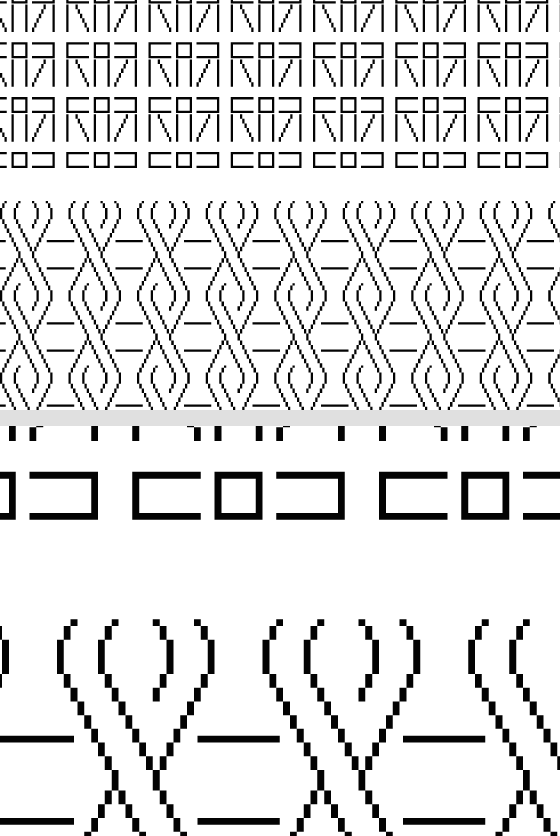
Top, the full canvas; bottom, a detail of the centre.
This pattern is drawn by a Shadertoy shader. Its source:

```glsl
// Two bands of blocky black line art on white: mirrored bars, slants and boxes
// above, twisted two-strand cables with rungs below. Both sit on one square
// cell grid, and each band folds the plane into a tile tested per subsample.

#define CELLS_ACROSS 245.1
#define BOX_TILE vec2(36.0, 24.0)
#define BOX_AXIS 8.5
#define BOX_TOP 2.0
#define BOX_BAND_END 74.0
#define CABLE_TILE vec2(30.0, 36.0)
#define CABLE_BAND_START 88.0
#define CABLE_PHASE 93.0
#define STRAND_GAP 6.0
#define SWING 16.0
#define INK vec3(0.01)
#define SAMPLES 4

bool within(float v, float lo, float hi) {
    return v >= lo && v < hi;
}

// One-cell outline of the rectangle lo..hi.
bool frame(vec2 p, vec2 lo, vec2 hi) {
    vec2 edge = min(p - lo, hi - p);
    float inset = min(edge.x, edge.y);
    return within(inset, 0.0, 1.0);
}

bool boxBand(vec2 p) {
    // Distance from the tile's mirror axis, and height inside the tile.
    float x = abs(mod(p.x - BOX_AXIS + 0.5 * BOX_TILE.x, BOX_TILE.x) - 0.5 * BOX_TILE.x);
    float y = mod(p.y - BOX_TOP, BOX_TILE.y);

    // Upright bars and stepped slants
    if (y < 12.0) {
        float slant = 5.5 + floor((11.0 - floor(y)) / 2.0);
        return within(x, 2.5, 3.5) || within(x, 14.5, 15.5) || within(x, slant, slant + 1.0);
    }

    // Centre square and side brackets, open towards the square
    vec2 q = vec2(x, y);
    bool square = frame(q, vec2(-3.5, 16.5), vec2(3.5, 23.5));
    bool bracket = x >= 5.5 && frame(q, vec2(0.0, 16.5), vec2(15.5, 23.5));
    return square || bracket;
}

// Stepped sideways drift at a number of rows from a strand's turning point.
float bend(float rows) {
    return max(0.0, floor((rows - 1.0) / 2.0));
}

bool cableBand(vec2 p) {
    float x = mod(p.x, CABLE_TILE.x);
    float column = floor(x);
    float row = mod(floor(p.y) - CABLE_PHASE, CABLE_TILE.y);
    float rest = CABLE_TILE.y - row;
    float halfTurn = 0.5 * CABLE_TILE.y;
    float rightEdge = SWING + STRAND_GAP;

    // Both edges of the strand on top
    float over = row <= halfTurn ? bend(row) : SWING - bend(rest);
    bool ink = column == over || column == over + STRAND_GAP;

    // Outer edges of the strand passing beneath
    ink = ink || (row <= halfTurn && column == rightEdge - bend(row));
    ink = ink || (row >= halfTurn && column == bend(rest));

    // Short inner hooks at the turns
    ink = ink || (row <= 6.0 && column == SWING - bend(row));
    ink = ink || (rest <= 5.0 && column == STRAND_GAP + bend(rest));

    // Rungs between neighbouring cables
    float rungX = abs(mod(p.x - 11.5, CABLE_TILE.x) - 0.5 * CABLE_TILE.x);
    return ink || (rungX < 6.0 && (row == 12.0 || row == 24.0));
}

bool isInk(vec2 p) {
    if (p.y < BOX_BAND_END) return boxBand(p);
    return p.y >= CABLE_BAND_START && cableBand(p);
}

void mainImage(out vec4 fragColor, in vec2 fragCoord) {
    // Cell coordinates measured from the top left, averaged over the pixel
    float cellsPerPixel = CELLS_ACROSS / iResolution.x;
    vec2 corner = vec2(fragCoord.x, iResolution.y - fragCoord.y) - 0.5;
    float coverage = 0.0;
    for (int j = 0; j < SAMPLES; j++) {
        for (int i = 0; i < SAMPLES; i++) {
            vec2 offset = (vec2(i, j) + 0.5) / float(SAMPLES);
            coverage += isInk((corner + offset) * cellsPerPixel) ? 1.0 : 0.0;
        }
    }
    coverage /= float(SAMPLES * SAMPLES);
    fragColor = vec4(mix(vec3(1.0), INK, coverage), 1.0);
}
```
